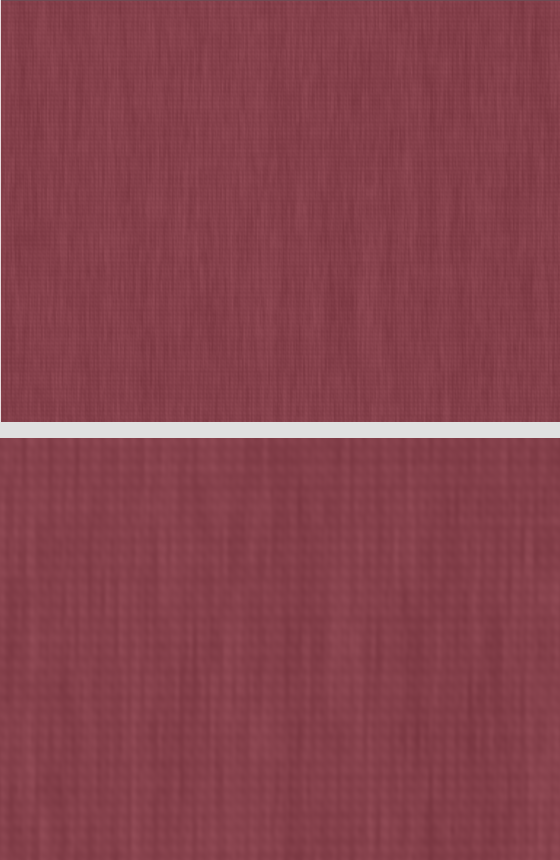
Top: the whole. Bottom: its middle third, enlarged.
This texture is drawn by a WebGL 1 fragment shader. Its source:

```glsl
precision highp float;
// Fine wine-red woven cloth with long vertical slubs and a thin white selvage.
uniform vec2 u_resolution;

const float TAU = 6.28318;
const vec3 WINE = vec3(0.520, 0.249, 0.291);
const vec3 SHADE_TINT = vec3(1.0, 0.84, 0.86);
const vec3 SELVAGE = vec3(1.0);
const vec3 TOP_HEM = vec3(0.42, 0.31, 0.34);
const float SELVAGE_WIDTH = 0.00145;
const float HEM_WIDTH = 0.0016;

float hash(vec2 cell) {
  vec3 q = fract(vec3(cell.xyx) * 0.1031);
  q += dot(q, q.yzx + 33.33);
  return fract((q.x + q.y) * q.z);
}

// Smooth value noise, centred on zero.
float noise(vec2 p) {
  vec2 cell = floor(p);
  vec2 f = fract(p);
  f = f * f * (3.0 - 2.0 * f);
  float low = mix(hash(cell), hash(cell + vec2(1.0, 0.0)), f.x);
  float high = mix(hash(cell + vec2(0.0, 1.0)), hash(cell + 1.0), f.x);
  return mix(low, high, f.y) - 0.5;
}

// Vertical yarn streaks, from broad long bands to fine fibres.
float streaks(vec2 p) {
  float sum = 0.0;
  vec2 scale = vec2(18.0, 1.3);
  float weight = 0.010;
  for (int i = 0; i < 5; i++) {
    sum += weight * noise(p * scale + float(i) * 17.3);
    scale *= vec2(2.15, 2.3);
    weight *= 1.35;
  }
  return sum;
}

// Warp and weft ribs, with a small staggered dot at their crossings.
float weave(vec2 p, float threads) {
  vec2 angle = p * threads * TAU;
  float warp = cos(angle.x + 0.8 * noise(p * vec2(60.0, 9.0)));
  float weft = cos(angle.y + 0.6 * noise(p * vec2(12.0, 50.0)));
  float dots = cos(angle.x + 0.5 * angle.y) * cos(0.5 * angle.y);
  return 0.005 * warp + 0.007 * weft + 0.007 * dots;
}

// Antialiased coverage of a band along a border.
float border(float distanceIn, float width, float pixel) {
  return clamp((width - distanceIn) / pixel + 0.5, 0.0, 1.0);
}

void main() {
  float pixel = 1.0 / u_resolution.x;
  vec2 p = gl_FragCoord.xy * pixel;
  float height = u_resolution.y * pixel;

  // Threads and uneven yarn tone.
  float tone = streaks(p) + weave(p, 128.0);
  tone += 0.016 * noise(p * vec2(400.0, 130.0) + 23.0);
  tone += 0.010 * noise(p * vec2(9.0, 190.0) + 41.0);
  tone += 0.008 * noise(p * vec2(5.0, 2.0) + 7.0);
  vec3 color = WINE + tone * SHADE_TINT;

  // Narrow finished borders at the left and top.
  color = mix(color, TOP_HEM, border(height - p.y, HEM_WIDTH, pixel));
  color = mix(color, SELVAGE, border(p.x, SELVAGE_WIDTH, pixel));
  gl_FragColor = vec4(color, 1.0);
}
```
